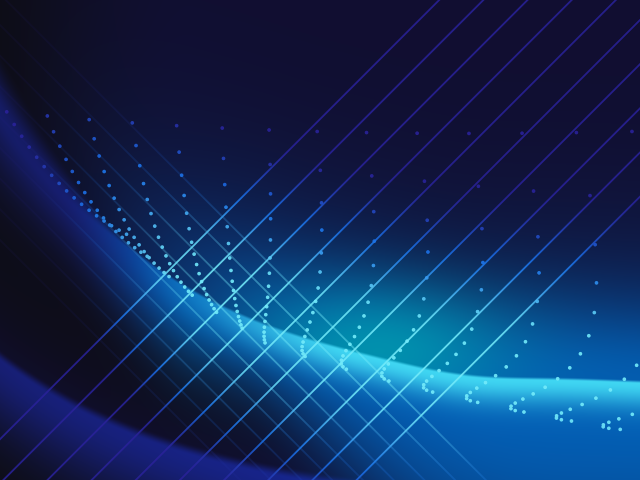
A Shadertoy shader for this background:

```glsl
// A glowing wave sweeps from dark violet at the left to cyan at the right.
// Two exponential curves shape the bands; diagonal lines and a curled lattice
// of dots are laid on top, lit by their distance from the main curve.

#define LINE_HALF_WIDTH 0.0019
#define LINE_STEP 0.092
#define CROSS_STEP 0.064
#define DOT_RADIUS 0.0038
#define DOT_COLUMNS 16
#define DOT_ROWS 17
#define CORE_WIDTH 0.052

const vec3 NAVY = vec3(0.065, 0.055, 0.19);
const vec3 BLACK = vec3(0.05, 0.05, 0.08);
const vec3 INDIGO = vec3(0.05, 0.15, 0.36);
const vec3 VIOLET = vec3(0.09, 0.12, 0.46);
const vec3 BLUE = vec3(0.01, 0.38, 0.72);
const vec3 TEAL = vec3(0.0, 0.60, 0.68);
const vec3 CYAN = vec3(0.25, 0.84, 0.95);

float bell(float x) { return exp(-x * x); }

// Height of the main wave's upper edge
float ridge(float x) {
    return 0.19 + 0.63 * exp(-2.8 * x) - 0.013 * bell((x - 0.97) / 0.17);
}

// Height of the lower violet wave
float lowerRidge(float x) { return -0.06 + 0.32 * exp(-2.4 * x); }

vec3 skyColor(vec2 p, float above) {
    vec3 col = mix(BLACK, NAVY, smoothstep(-0.1, 0.4, p.x));
    col = mix(col, INDIGO, bell(above / 0.32) * smoothstep(0.0, 0.6, p.x));
    col = mix(col, BLUE, bell(above / 0.16) * smoothstep(0.15, 0.8, p.x) * 0.9);
    vec2 glow = (p - vec2(0.79, 0.27)) / vec2(0.27, 0.13);
    return mix(col, TEAL, 0.85 * exp(-dot(glow, glow)));
}

vec3 waveColor(vec2 p, float depth) {
    // Dark valley and the lower wave
    vec3 col = mix(BLACK, vec3(0.05, 0.09, 0.29), smoothstep(0.35, 0.9, p.x));
    float h = p.y - lowerRidge(p.x);
    vec3 haze = mix(col, NAVY, 0.8 * exp(-max(h, 0.0) / 0.11));
    vec3 lowBand = mix(BLACK, VIOLET + vec3(0.0, 0.03, 0.14) * p.x, bell(h / 0.15));
    col = mix(lowBand, haze, smoothstep(-0.012, 0.012, h));

    // Body of the main wave, then its bright core
    float width = 0.085 + 0.05 * smoothstep(0.1, 0.4, p.x)
                + 0.40 * smoothstep(0.5, 1.2, p.x);
    vec3 body = mix(VIOLET, BLUE, smoothstep(0.12, 0.42, p.x));
    col = mix(col, body, bell(depth / width));
    float core = bell(depth / CORE_WIDTH) * smoothstep(0.25, 0.75, p.x);
    return mix(col, CYAN, core);
}

// Colour of lines and dots: violet far from the wave, pale cyan close to it
vec3 accentColor(vec2 p) {
    float light = bell((p.y - ridge(p.x)) / 0.27) * smoothstep(-0.1, 0.5, p.x);
    vec3 col = mix(vec3(0.16, 0.13, 0.60), vec3(0.10, 0.45, 0.92), smoothstep(0.1, 0.5, light));
    return mix(col, vec3(0.45, 0.92, 0.98), smoothstep(0.4, 0.95, light));
}

// Coverage of a family of 45 degree lines with indices 0 to last
float lineFamily(float c, float spacing, float last, float px) {
    float index = clamp(round(c / spacing), 0.0, last);
    float dist = abs(c - index * spacing) * 0.7071;
    return 1.0 - smoothstep(-0.6 * px, 0.6 * px, dist - LINE_HALF_WIDTH);
}

// Centre of one lattice dot: rows crowd together and curl as they descend
vec2 dotCenter(float i, float j) {
    float x = 0.014 + 0.0833 * i + 0.0013 * i * i;
    float y = 0.722 + 0.00045 * (i - 10.0) * (i - 10.0);
    x += 0.0045 * max(i - 5.5, 0.0) * pow(j, 0.6) * cos(j * 0.2454);
    x += 0.0026 * max(6.0 - i, 0.0) * j;
    y -= (0.365 + 0.019 * i) * (1.0 - exp(-j * (0.075 + 0.0146 * i)));
    return vec2(x, y);
}

float dotLattice(vec2 p, float px) {
    float cover = 0.0;
    for (int i = 0; i < DOT_COLUMNS; i++) {
        if (abs(p.x - dotCenter(float(i), 0.0).x) > 0.28) continue;
        for (int j = 0; j < DOT_ROWS; j++) {
            vec2 c = dotCenter(float(i), float(j));
            float lowest = -mix(0.08, 0.25, smoothstep(0.6, 1.2, c.x));
            float shown = step(lowest, c.y - ridge(c.x));
            float dist = length(p - c) - DOT_RADIUS;
            cover = max(cover, shown * (1.0 - smoothstep(-0.6 * px, 0.6 * px, dist)));
        }
    }
    return cover;
}

void mainImage(out vec4 fragColor, in vec2 fragCoord) {
    float px = 1.0 / iResolution.y;
    vec2 p = fragCoord * px;

    // Sky and wave, joined along the ridge
    float height = p.y - ridge(p.x);
    float slope = 1.76 * exp(-2.8 * p.x);
    float normalDist = height / sqrt(1.0 + slope * slope);
    float edge = 0.004 + 0.035 * (1.0 - smoothstep(0.0, 0.3, p.x));
    float isSky = smoothstep(-edge, edge, normalDist);
    vec3 col = mix(waveColor(p, max(-normalDist, 0.0)), skyColor(p, max(height, 0.0)), isSky);

    // Faint falling lines, bright rising lines, then dots
    vec3 accent = accentColor(p);
    float falling = lineFamily(1.012 - p.x - p.y, CROSS_STEP, 8.0, px);
    float fade = 0.08 + 0.35 * bell(height / 0.25) * smoothstep(0.05, 0.6, p.x);
    col = mix(col, accent, falling * fade);
    float rising = lineFamily(p.x + 1.0 - p.y - 0.915, LINE_STEP, 9.0, px);
    col = mix(col, accent, rising * 0.85);
    col = mix(col, accent, dotLattice(p, px) * 0.9);
    fragColor = vec4(col, 1.0);
}
```
